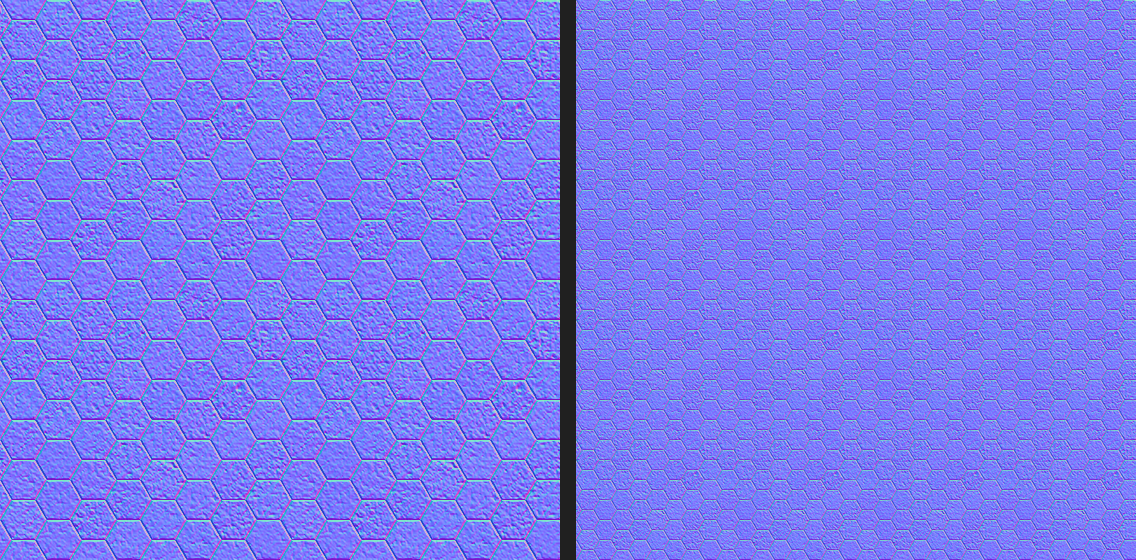
Left: one tile. Right: repeated 2 by 2.
Write a three.js fragment shader that draws this texture map.

```glsl
// Tangent-space normal map of hexagonal pavers: 16 staggered columns by 14 rows.
// Each paver has a bevelled rim falling into a thin joint, and a gritty pitted face.
// Grit and paver variation wrap over half the canvas, so the map tiles.

#define PAIRS 8.0          // column pairs across
#define ROWS 14.0          // pavers down each column
#define BLOCKS 2.0         // repeats of the grit and variation
#define BEVEL 0.085        // rim width, in paver sides
#define BEVEL_SLOPE 1.55
#define JOINT 0.022        // softened joint centre, in paver sides
#define RIM_WEAR 0.035
#define GRAIN 160.0        // grit cells per block
#define GRAIN_DEPTH 0.62
#define PIT_DEPTH 0.9
#define TILT 0.035         // random lean of each paver

varying vec2 vUv;

const float HALF_HEIGHT = 0.8660254;   // inradius of a hexagon of side 1

float hash(vec2 p) {
  return fract(sin(dot(p, vec2(127.1, 311.7))) * 43758.5453);
}

// Value noise that wraps after a whole number of cells
float noise(vec2 block, float cells) {
  vec2 p = block * cells;
  vec2 i = floor(p);
  vec2 f = p - i;
  f = f * f * (3.0 - 2.0 * f);
  vec2 a = mod(i, cells);
  vec2 b = mod(i + 1.0, cells);
  return mix(mix(hash(a), hash(vec2(b.x, a.y)), f.x),
             mix(hash(vec2(a.x, b.y)), hash(b), f.x), f.y);
}

// Height of the gritty face: fine grains, softer lumps, scattered pits
float gritHeight(vec2 block) {
  float grains = noise(block, GRAIN) + 0.7 * noise(block, GRAIN * 0.5);
  float pits = smoothstep(0.68, 0.95, noise(block + 0.37, GRAIN * 0.6));
  return grains - PIT_DEPTH * pits;
}

vec2 gritSlope(vec2 block) {
  vec2 e = vec2(0.5 / GRAIN, 0.0);
  return vec2(gritHeight(block - e.xy) - gritHeight(block + e.xy),
              gritHeight(block - e.yx) - gritHeight(block + e.yx));
}

// Offset from the nearest paver centre, on two interleaved lattices
vec2 paverOffset(vec2 p) {
  vec2 pitch = vec2(3.0, 2.0 * HALF_HEIGHT);
  vec2 a = mod(p + 0.5 * pitch, pitch) - 0.5 * pitch;
  vec2 b = mod(p, pitch) - 0.5 * pitch;
  return dot(a, a) < dot(b, b) ? a : b;
}

void main() {
  // Paver under this point, in units of one hexagon side
  vec2 p = vUv * vec2(3.0 * PAIRS, 2.0 * HALF_HEIGHT * ROWS) - vec2(1.0, 0.0);
  vec2 local = paverOffset(p);
  vec2 id = floor((p - local) / vec2(1.5, HALF_HEIGHT) + 0.5);
  id = mod(id, vec2(2.0 * PAIRS, 2.0 * ROWS) / BLOCKS);

  // Nearest side: its outward direction and its distance
  vec2 side = vec2(local.x < 0.0 ? -1.0 : 1.0, local.y < 0.0 ? -1.0 : 1.0);
  vec2 q = abs(local);
  vec2 slant = vec2(HALF_HEIGHT, 0.5);
  float reach = dot(q, slant);
  vec2 outward = side * (q.y > reach ? vec2(0.0, 1.0) : slant);
  float rim = HALF_HEIGHT - max(q.y, reach);

  // Chipped bevel that flattens at the centre of the joint
  vec2 block = vUv * BLOCKS;
  float chip = noise(block + 0.13, 72.0) - 0.5;
  float bevel = 1.0 - smoothstep(0.5 * BEVEL, BEVEL, rim + RIM_WEAR * chip);
  bevel *= smoothstep(0.0, JOINT, rim) * (1.0 + 0.4 * chip);

  // Roughness differs from paver to paver, and in patches
  float rough = mix(0.7, 1.25, hash(id + 3.0));
  rough *= 0.75 + 0.5 * noise(block, 14.0);
  vec2 grit = gritSlope(block) * vec2(0.85, 1.15) * GRAIN_DEPTH * rough;
  vec2 lean = TILT * (2.0 * vec2(hash(id + 11.0), hash(id + 29.0)) - 1.0);

  // Combined slope packed as a unit normal
  vec2 slope = outward * bevel * BEVEL_SLOPE + grit * (1.0 - 0.5 * bevel)
             + lean - vec2(0.04, 0.03);
  vec3 normal = normalize(vec3(slope, 1.0));
  gl_FragColor = vec4(0.5 + 0.5 * normal, 1.0);
}
```
